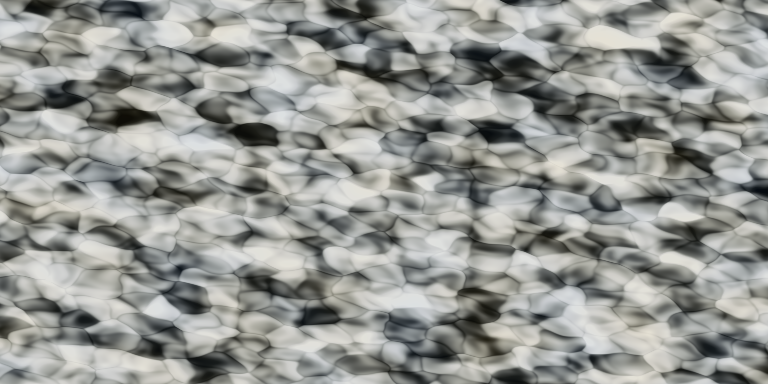
Write a Shadertoy shader that draws this texture.

```glsl
const float TILT = 0.13;                   // bedding dips to the right
const vec2 BAND_FREQ = vec2(2.6, 5.5);     // cells per canvas height
const vec2 FLECK_FREQ = vec2(7.0, 15.5);
const vec2 GRAIN_FREQ = vec2(12.0, 25.0);
const vec2 DETAIL_FREQ = vec2(20.0, 39.0);
const float BAND_WEIGHT = 0.33;
const float FLECK_WEIGHT = 0.62;
const float GRAIN_WEIGHT = 0.52;
const float DETAIL_WEIGHT = 0.42;
const float CREVICE_DEPTH = 1.2;
const float CREVICE_MEAN = 0.17;
const float GRAIN_SHARPNESS = 15.0;
const float WARP = 0.45;
const float NOISE_SPREAD = 0.216;          // standard deviation of noise()
const float GRAIN_SPREAD = 0.23;
const float TINT = 0.012;

// Mineral tones from black mica to pale feldspar, with their tone levels
const int STOPS = 8;
const vec3 MINERAL[STOPS] = vec3[STOPS](
    vec3(0.04, 0.05, 0.05), vec3(0.10, 0.11, 0.10),
    vec3(0.23, 0.24, 0.23), vec3(0.38, 0.39, 0.38),
    vec3(0.53, 0.54, 0.52), vec3(0.66, 0.67, 0.65),
    vec3(0.80, 0.80, 0.79), vec3(0.88, 0.88, 0.86));
const float LEVEL[STOPS] = float[STOPS](
    -2.9, -2.05, -1.4, -0.86, -0.36, 0.23, 1.1, 2.3);

// Integer hash: two values in 0..1 per cell
vec2 hash2(vec2 cell) {
    uvec2 v = uvec2(ivec2(cell) + 4096) * 1664525u + 1013904223u;
    v.x += v.y * 1664525u;
    v.y += v.x * 1664525u;
    v ^= v >> 16u;
    v.x += v.y * 1664525u;
    v.y += v.x * 1664525u;
    v ^= v >> 16u;
    return vec2(v & 65535u) / 65535.0;
}

float slope(vec2 cell, vec2 offset) {
    return dot(normalize(hash2(cell) * 2.0 - 0.9999), offset);
}

// Gradient noise
float noise(vec2 p) {
    vec2 i = floor(p), f = p - i;
    vec2 u = f * f * f * (f * (f * 6.0 - 15.0) + 10.0);
    vec2 e = vec2(1.0, 0.0);
    return mix(mix(slope(i, f), slope(i + e, f - e), u.x),
               mix(slope(i + e.yx, f - e.yx), slope(i + e.xx, f - e.xx), u.x), u.y);
}

// Soft Voronoi: x = blended grain tone, y = closeness to a grain border
vec2 grains(vec2 p) {
    vec2 i = floor(p), f = p - i;
    float sum = 0.0, sumSquares = 0.0, tone = 0.0;
    for (int y = -1; y <= 1; y++) {
        for (int x = -1; x <= 1; x++) {
            vec2 g = vec2(x, y);
            vec2 d = g + hash2(i + g) - f;
            float w = exp(-GRAIN_SHARPNESS * dot(d, d));
            sum += w;
            sumSquares += w * w;
            tone += w * hash2(i + g + 517.0).x;
        }
    }
    return vec2(tone / sum, 1.0 - sumSquares / (sum * sum));
}

vec3 mineral(float level) {
    vec3 color = MINERAL[0];
    for (int k = 1; k < STOPS; k++) {
        float t = clamp((level - LEVEL[k - 1]) / (LEVEL[k] - LEVEL[k - 1]), 0.0, 1.0);
        color = mix(color, MINERAL[k], t);
    }
    return color;
}

void mainImage(out vec4 fragColor, in vec2 fragCoord) {
    vec2 p = fragCoord / iResolution.y;
    float c = cos(TILT), s = sin(TILT);
    p = vec2(c * p.x - s * p.y, s * p.x + c * p.y);

    // Ragged outlines
    vec2 q = p * GRAIN_FREQ;
    vec2 warp = WARP * vec2(noise(q * 0.9 + 31.7), noise(q * 0.9 + 83.2));
    p += warp / GRAIN_FREQ;

    // Broad bands, dark flecks, single grains and fine detail
    float band = noise(p * BAND_FREQ + 11.3);
    float fleck = noise(p * FLECK_FREQ + 47.1);
    float detail = noise(p * DETAIL_FREQ + 71.9);
    vec2 grain = grains(p * GRAIN_FREQ);

    float level = (BAND_WEIGHT * band + FLECK_WEIGHT * fleck
                 + DETAIL_WEIGHT * detail) / NOISE_SPREAD;
    level += GRAIN_WEIGHT * (grain.x - 0.5) / GRAIN_SPREAD;
    level -= CREVICE_DEPTH * (grain.y - CREVICE_MEAN);

    // Faint warm and cool stains
    float stain = noise(p * FLECK_FREQ * 0.7 + 139.4) / NOISE_SPREAD;
    vec3 color = mineral(level) + TINT * stain * vec3(0.7, 0.1, -1.0);
    fragColor = vec4(clamp(color, 0.0, 1.0), 1.0);
}
```
